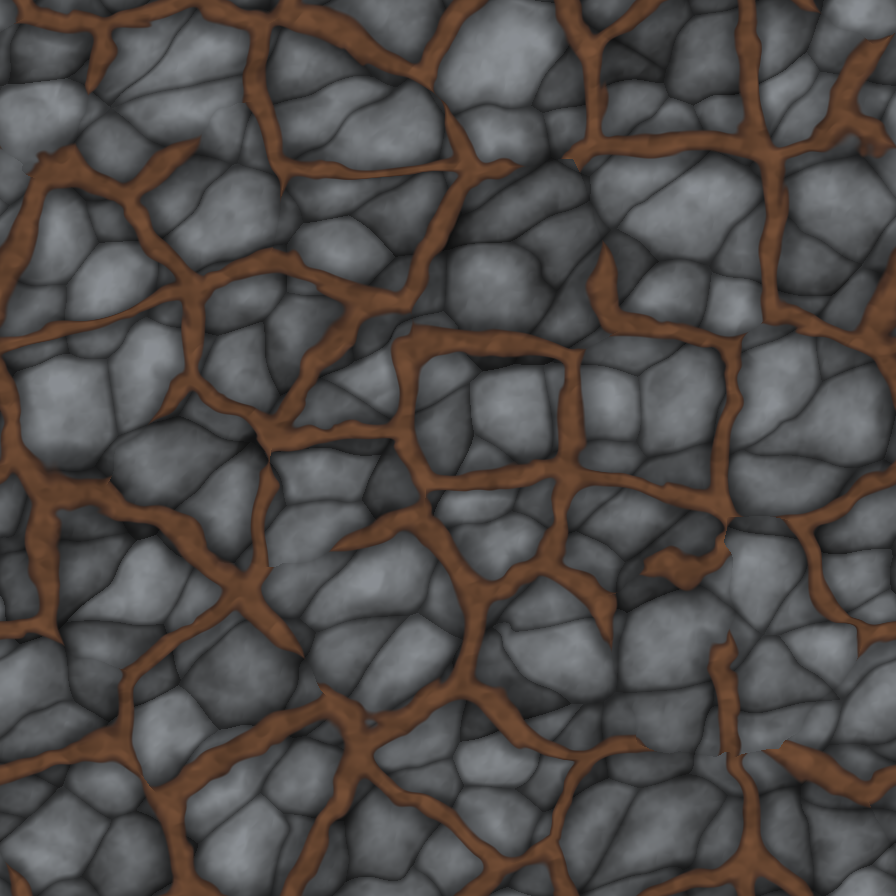
Reproduce this texture procedurally as a WebGL 1 fragment shader.

```glsl
precision highp float;
// Grey, slanted cobbles overgrown by a branching net of brown roots; tiles seamlessly.
uniform vec2 u_resolution;

const float TAU = 6.2831853;
const float STONES = 10.0;   // stones per side
const float ROOTS = 6.0;     // root meshes per side

const vec3 STONE_DARK = vec3(0.12, 0.12, 0.12);
const vec3 STONE_LIGHT = vec3(0.50, 0.515, 0.53);
const vec3 ROOT_CORE = vec3(0.385, 0.262, 0.182);
const vec3 ROOT_RIM = vec3(0.25, 0.172, 0.138);

vec2 hash2(vec2 id, float seed) {
  vec2 q = vec2(dot(id, vec2(127.1, 311.7)), dot(id, vec2(269.5, 183.3)));
  return fract(sin(q + seed) * 43758.545);
}

// Layered sines with whole wave numbers, so the result wraps.
float waves(vec2 p, float freq, float seed) {
  float sum = 0.0;
  for (int i = 0; i < 7; i++) {
    float n = float(i);
    float angle = n * 2.4 + seed;
    vec2 k = floor(freq * (0.55 + 0.1 * n) * vec2(cos(angle), sin(angle)) + 0.5);
    sum += sin(TAU * dot(k, p) + seed * (n + 1.7) + 0.8 * sum);
  }
  return sum * 0.37;
}

vec2 warp(vec2 p, float freq, float amount, float seed) {
  return p + amount * vec2(waves(p, freq, seed), waves(p, freq, seed + 4.3));
}

float smoothMin(float a, float b, float k) {
  float h = max(k - abs(a - b), 0.0) / k;
  return min(a, b) - h * h * k * 0.25;
}

// Shrinks lengths along the axis, which stretches the cells that way.
vec2 squash(vec2 v, vec2 axis, float stretch) {
  return v - axis * dot(v, axis) * (1.0 - 1.0 / stretch);
}

vec2 wrapId(vec2 id, float count) {
  return floor(mod(id + 0.5, count));
}

vec2 toSeed(vec2 id, vec2 q, float count, float seed) {
  return id + 0.08 + 0.84 * hash2(wrapId(id, count), seed) - q;
}

// Wrapped cellular noise: x = border distance in cells, y = cell hash, zw = offset to seed.
// A share of the borders, given by broken, recedes towards one end.
vec4 cells(vec2 p, float count, vec2 axis, float stretch, float blend, float broken, float seed) {
  vec2 q = p * count;
  vec2 base = floor(q);
  vec2 nearest = vec2(9.0);
  vec2 nearestId = base;
  for (int y = -2; y <= 2; y++) {
    for (int x = -2; x <= 2; x++) {
      vec2 id = base + vec2(float(x), float(y));
      vec2 v = squash(toSeed(id, q, count, seed), axis, stretch);
      if (dot(v, v) < dot(nearest, nearest)) {
        nearest = v;
        nearestId = id;
      }
    }
  }
  float own = hash2(wrapId(nearestId, count), seed + 5.0).x;
  float border = 1.0;
  for (int y = -2; y <= 2; y++) {
    for (int x = -2; x <= 2; x++) {
      vec2 id = base + vec2(float(x), float(y));
      vec2 v = squash(toSeed(id, q, count, seed), axis, stretch);
      vec2 gap = v - nearest;
      if (dot(gap, gap) > 0.0001) {
        vec2 normal = normalize(gap);
        vec2 middle = 0.5 * (v + nearest);
        float other = hash2(wrapId(id, count), seed + 5.0).x;
        float along = dot(middle, vec2(-normal.y, normal.x)) * sign(own - other);
        float isBroken = step(fract((own + other) * 17.3), broken);
        float recede = 0.14 * isBroken * smoothstep(-0.2, 0.25, along);
        border = smoothMin(border, dot(middle, normal) + recede, blend);
      }
    }
  }
  return vec4(border, own, nearest);
}

vec3 stoneColor(vec2 p) {
  vec2 slant = vec2(0.82, 0.57);
  vec4 cell = cells(warp(p, 7.0, 0.007, 2.1), STONES, slant, 1.5, 0.12, 0.0, 3.0);
  float dome = smoothstep(0.0, 0.32, cell.x);
  float mottle = 0.10 * waves(p, 8.0, 1.3) + 0.06 * waves(p, 21.0, 6.1) + 0.025 * waves(p, 55.0, 9.4);
  float tilt = dot(-cell.zw, vec2(-0.06, 0.17));
  float light = 0.50 + 0.38 * (cell.y - 0.5) + 0.36 * dome + mottle + tilt;
  float crack = smoothstep(-0.03, 0.065, cell.x);
  return mix(STONE_DARK, STONE_LIGHT, clamp(light, 0.12, 1.1)) * mix(0.5, 1.0, crack);
}

// Signed distance to the roots in x, share of the way from core to rim in y.
vec2 rootShape(vec2 p) {
  vec2 bent = warp(warp(p, 5.0, 0.012, 0.7), 15.0, 0.0032, 3.9);
  float middle = cells(bent, ROOTS, vec2(1.0, 0.0), 1.0, 0.07, 0.35, 11.0).x / ROOTS;
  float radius = 0.0118 + 0.0012 * waves(p, 12.0, 5.2);
  return vec2(middle - radius, middle / radius);
}

vec3 rootColor(vec2 p, float across) {
  float bark = 1.0 + 0.07 * waves(p, 38.0, 2.6) + 0.05 * waves(p, 14.0, 7.7);
  return mix(ROOT_CORE, ROOT_RIM, smoothstep(0.35, 1.05, across)) * bark;
}

void main() {
  vec2 p = gl_FragCoord.xy / u_resolution;
  vec2 root = rootShape(p);
  float shade = mix(0.58, 1.0, smoothstep(-0.004, 0.026, root.x));
  float cover = 1.0 - smoothstep(-0.0016, 0.0016, root.x);
  vec3 color = mix(stoneColor(p) * shade, rootColor(p, root.y), cover);
  gl_FragColor = vec4(color, 1.0);
}
```
